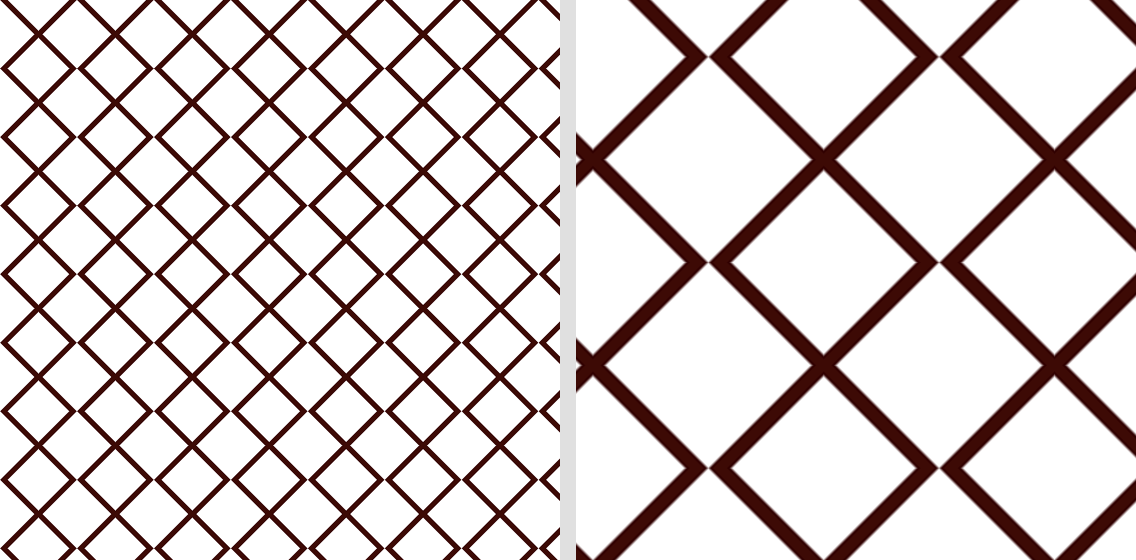
Left: the whole. Right: its middle third, enlarged.
A three.js fragment shader for this pattern:

```glsl
// Dark maroon diagonal lattice of outlined diamonds on white, with pinched side tips.
varying vec2 vUv;

// Distance to the centreline of a 45 degree diamond outline, repeated on a grid.
float latticeDistance(vec2 p, vec2 cell) {
  float across = abs(fract(p.x / cell.x) - 0.5) * cell.x;
  // Vertical distance to the nearest row of side tips.
  float down = (0.5 - abs(fract(p.y / cell.y) - 0.5)) * cell.y;
  return abs(across + down - 0.0617) * 0.70711;
}

void main() {
  // Rows are anchored to the top edge, columns to the left edge.
  vec2 p = vec2(vUv.x, 1.0 - vUv.y);
  float d = latticeDistance(p, vec2(0.13737, 0.1224));

  // Line colour deepens slightly towards its edges.
  vec3 maroon = mix(vec3(0.24, 0.04, 0.02), vec3(0.19, 0.0, 0.0),
                    smoothstep(0.0024, 0.0034, d));
  float line = 1.0 - smoothstep(0.0036, 0.0058, d);

  gl_FragColor = vec4(mix(vec3(1.0), maroon, line), 1.0);
}
```
